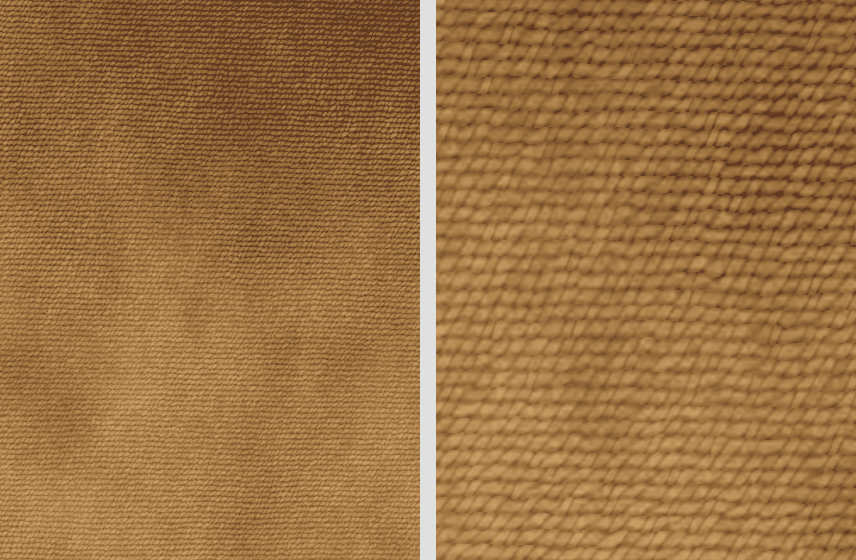
Left: the whole. Right: its middle third, enlarged.
Write a Shadertoy shader that draws this texture.

```glsl
// Golden brown ribbed velvet: fine rows of slanted stitches under soft nap shading.

const vec3 SHADOW = vec3(0.385, 0.225, 0.13);
const vec3 UMBER  = vec3(0.50, 0.34, 0.18);
const vec3 OCHRE  = vec3(0.625, 0.455, 0.25);
const vec3 GOLD   = vec3(0.76, 0.59, 0.37);

const float ROWS = 104.0;          // stitch rows per canvas height
const float STITCHES = 104.0;      // stitches per same length along a row

float hash(vec2 p) {
    vec3 q = fract(vec3(p.xyx) * 0.1031);
    q += dot(q, q.yzx + 33.33);
    return fract((q.x + q.y) * q.z);
}

float noise(vec2 p) {
    vec2 cell = floor(p);
    vec2 f = fract(p);
    f = f * f * (3.0 - 2.0 * f);
    float low = mix(hash(cell), hash(cell + vec2(1.0, 0.0)), f.x);
    float high = mix(hash(cell + vec2(0.0, 1.0)), hash(cell + vec2(1.0)), f.x);
    return mix(low, high, f.y);
}

float fbm(vec2 p, int octaves) {
    float sum = 0.0;
    float weight = 0.5;
    for (int i = 0; i < octaves; i++) {
        sum += weight * (noise(p) - 0.5);
        p = p * 2.03 + vec2(17.3, 9.1);
        weight *= 0.5;
    }
    return sum;
}

// Relief of one stitched layer with a mean near 0: grooves below, crowns above.
float stitchRelief(vec2 p, float slant) {
    vec2 q = p * vec2(STITCHES, ROWS);
    q.y += 1.2 * fbm(p * 5.0, 2) + 0.3 * (noise(q * vec2(0.9, 0.7)) - 0.5);
    float row = floor(q.y);
    float y = fract(q.y) - 0.5;

    // Uneven stitch lengths, shifted from row to row
    float x = q.x - slant * y + 0.5 * row + 0.5 * hash(vec2(row, 4.0));
    x += 0.8 * noise(vec2(q.x * 0.8, row * 7.0));
    float stitch = floor(x);
    float across = abs(fract(x) - 0.5);

    // Each crown leans, so its groove side sags between neighbours
    float sag = 0.10 * (hash(vec2(stitch, row + 31.0)) - 0.5);
    float rib = 1.0 - smoothstep(0.12, 0.50, abs(y - 0.04 + sag));
    float gap = smoothstep(0.20, 0.50, across);
    float variation = hash(vec2(stitch, row)) - 0.5;
    return 2.2 * rib - 1.5 * gap - 0.95 + 0.9 * variation * (1.0 - gap);
}

// Broad light and dark areas of the brushed pile.
float napTone(vec2 p) {
    float tone = mix(3.6, 1.2, smoothstep(0.22, 1.0, p.y));
    tone -= 1.1 * (p.x - 0.35) * smoothstep(0.35, 0.9, p.y);
    tone += 2.6 * fbm(p * vec2(5.0, 4.5) + 3.7, 3);
    tone += 1.5 * fbm(p * vec2(20.0, 9.0) + 11.0, 2);
    return tone;
}

// Tone from 0 (deep shadow) to 5 (brightest pile).
vec3 velvetColor(float tone) {
    vec3 color = mix(SHADOW, UMBER, clamp(tone, 0.0, 1.0));
    color = mix(color, OCHRE, clamp((tone - 1.0) / 2.0, 0.0, 1.0));
    return mix(color, GOLD, clamp((tone - 3.0) / 2.2, 0.0, 1.2));
}

void mainImage(out vec4 fragColor, in vec2 fragCoord) {
    vec2 p = fragCoord / iResolution.y;

    // Rows dip slightly toward the right in the upper half
    vec2 cloth = p + vec2(0.0, 0.03 * p.x * p.y);
    float slant = mix(0.5, 0.9, noise(p * 6.0));
    float relief = stitchRelief(cloth, slant);

    // Weave shows most where the pile lies darker, near the top
    float depth = mix(0.88, 1.25, smoothstep(0.2, 0.95, p.y));
    depth *= 0.8 + 0.4 * noise(p * 9.0 + 5.0);
    float fibre = noise(p * vec2(330.0, 380.0)) - 0.5;

    float tone = napTone(p) + depth * relief + 1.6 * fibre;
    fragColor = vec4(velvetColor(tone), 1.0);
}
```
